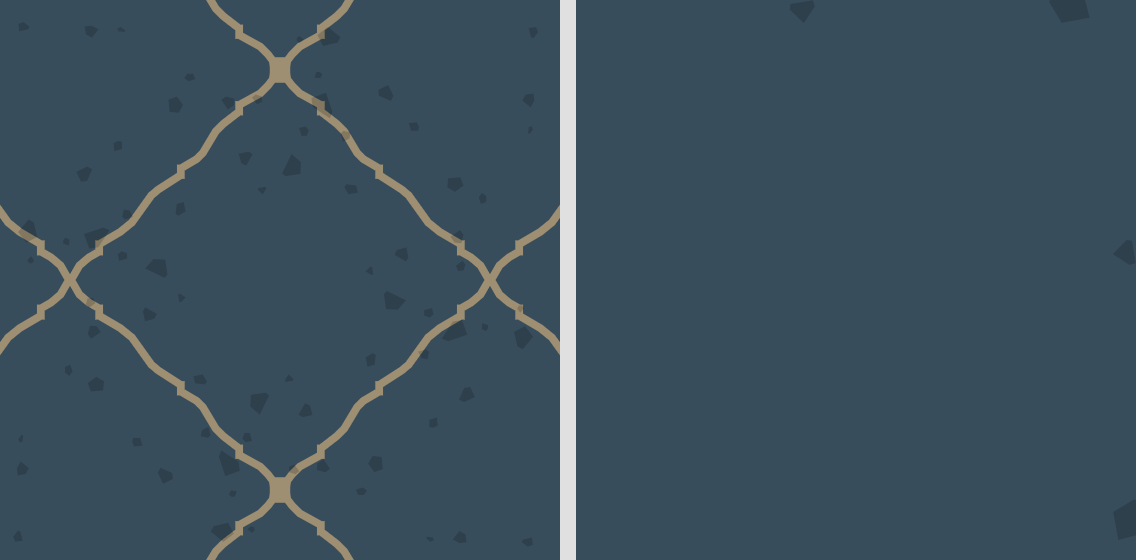
Left, the full canvas; right, a detail of the centre.
Write a Shadertoy shader that draws this pattern.

```glsl
#define CANVAS 768.0        // design units along the canvas height
#define REPEATS 1.33333333  // lattice cells across the canvas
#define HALF_CELL 288.0
#define LINE_HALF 5.3
#define KNOT vec2(14.0, 17.5)
#define CHIP_CENTER 378.0
#define CHIP_SHADE 0.83
#define GROUND vec3(0.22, 0.302, 0.362)
#define GOLD vec3(0.62, 0.56, 0.45)

// One quarter of the stepped ogee outline, from side node to top node
const int COUNT = 21;
const vec2 OUTLINE[COUNT] = vec2[COUNT](
    vec2(286.5, 0), vec2(275, 20), vec2(262, 31), vec2(248, 39),
    vec2(248, 49), vec2(219, 66), vec2(203, 79), vec2(176.5, 116),
    vec2(167, 124), vec2(136, 144), vec2(136, 153), vec2(114, 166),
    vec2(106, 174), vec2(88, 204), vec2(78, 214), vec2(56, 231),
    vec2(56, 240), vec2(27, 256), vec2(17, 266), vec2(10, 275),
    vec2(8, 288));

float hash(vec3 p) {
    p = fract(p * vec3(0.1031, 0.1137, 0.0973));
    p += dot(p, p.yzx + 33.33);
    return fract((p.x + p.y) * p.z);
}

float sdBox(vec2 p, vec2 halfSize) {
    vec2 d = abs(p) - halfSize;
    return length(max(d, 0.0)) + min(max(d.x, d.y), 0.0);
}

float sdSegment(vec2 p, vec2 a, vec2 b) {
    vec2 ab = b - a;
    return length(p - a - ab * clamp(dot(p - a, ab) / dot(ab, ab), 0.0, 1.0));
}

// Mirrored lattice: every cell folds onto one quarter outline
float sdLattice(vec2 p) {
    float period = CANVAS / REPEATS;
    vec2 q = abs(mod(p - 0.5 * CANVAS + HALF_CELL, period) - HALF_CELL);
    float d = sdBox(q - vec2(0.0, HALF_CELL), KNOT);
    for (int i = 0; i < COUNT - 1; i++) {
        vec2 a = OUTLINE[i], b = OUTLINE[i + 1];
        // Upright steps keep square corners
        float stroke = a.x == b.x
            ? sdBox(q - 0.5 * (a + b), vec2(LINE_HALF, 0.5 * (b.y - a.y) + LINE_HALF))
            : sdSegment(q, a, b) - LINE_HALF;
        d = min(d, stroke);
    }
    return d;
}

// Irregular convex shard cut by five jittered half planes
float sdShard(vec2 p, float radius, vec3 seed) {
    float d = -1e3;
    float spin = 6.2832 * hash(seed + 7.0);
    for (int i = 0; i < 5; i++) {
        float k = float(i);
        float angle = spin + 1.2566 * (k + 0.6 * hash(seed + 11.0 + k));
        float reach = radius * mix(0.4, 0.9, hash(seed + 23.0 + k));
        d = max(d, dot(p, vec2(cos(angle), sin(angle))) - reach);
    }
    return d;
}

// Scattered chips, turned four times about a shared center
float sdChips(vec2 p) {
    vec2 q = p - CHIP_CENTER;
    for (int i = 0; i < 3; i++)
        if (q.x < 0.0 || q.y < 0.0) q = vec2(-q.y, q.x);
    float d = 1e3;
    for (int layer = 0; layer < 2; layer++) {
        float kind = float(layer);
        float cell = mix(97.5, 78.0, kind);
        vec2 id = floor(q / cell);
        vec3 seed = vec3(id + 3.0, 17.0 + 40.0 * kind);
        bool present = hash(seed) < 0.52 && id.x + id.y > 0.0;
        vec2 jitter = vec2(hash(seed + 1.0), hash(seed + 2.0)) - 0.5;
        float radius = mix(mix(10.0, 18.0, hash(seed + 3.0)),
                           mix(6.0, 10.0, hash(seed + 4.0)), kind);
        vec2 local = q - (id + 0.5 + 0.6 * jitter) * cell;
        if (present) d = min(d, sdShard(local, radius, seed));
    }
    return d;
}

float coverage(float d, float pixel) {
    return clamp(0.5 - d / pixel, 0.0, 1.0);
}

void mainImage(out vec4 fragColor, in vec2 fragCoord) {
    float pixel = CANVAS / iResolution.y;
    vec2 p = fragCoord * pixel;
    vec3 color = mix(GROUND, GOLD, coverage(sdLattice(p), pixel));
    color *= mix(1.0, CHIP_SHADE, coverage(sdChips(p), pixel));
    fragColor = vec4(color, 1.0);
}
```
